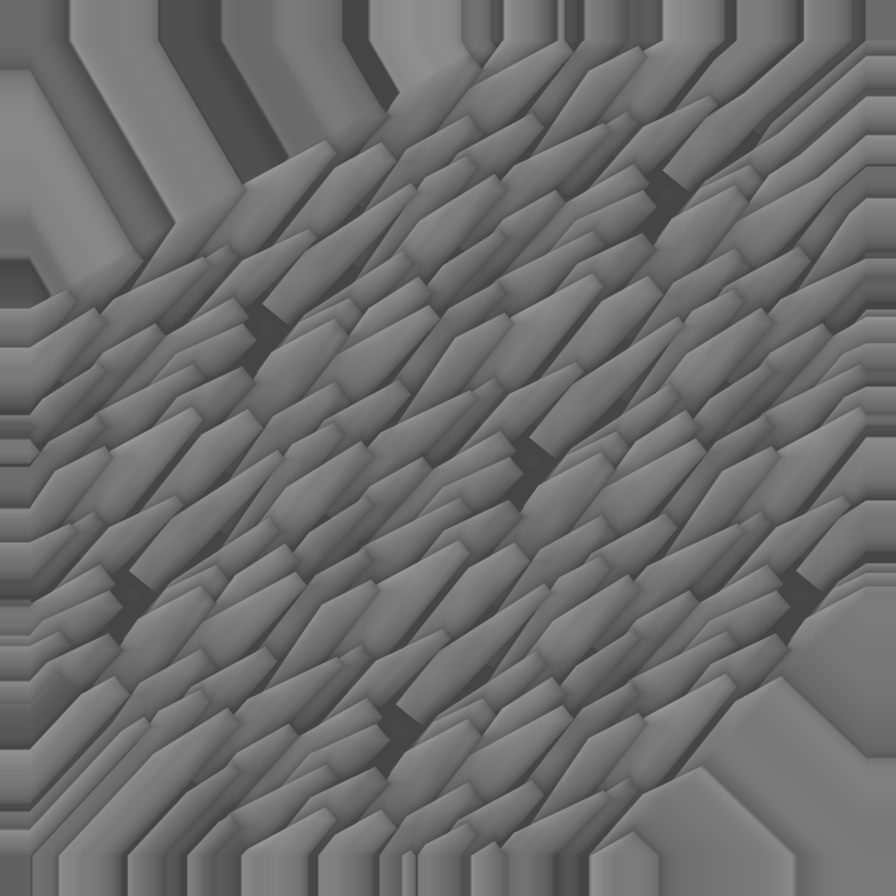
Give the GLSL for this texture, as a WebGL 2 fragment shader.

```glsl
#version 300 es
precision highp float;
// Overlapping slanted grey stone shards in a turned repeat, smeared into streaks at the border.
uniform vec2 u_resolution;
out vec4 fragColor;

const vec2 TILE_X = vec2(0.8944, -0.4472);  // axes of the turned repeat
const vec2 TILE_Y = vec2(0.4472, 0.8944);
const float TILE_SIZE = 0.333;
const vec2 SHARDS = vec2(6.0, 4.0);         // shards per repeat
const float JITTER = 0.95;
const float SHARD_ANGLE = 0.91;             // long sides, radians
const float FACET_ANGLE = 0.50;             // upper facet, radians
const float SHARD_LENGTH = 0.21;
const vec2 TIP_NORMAL = vec2(0.77, 0.64);
const float BODY_TONE = 0.465;
const float GAP_TONE = 0.34;
const float RIM_WIDTH = 0.0035;
const float SHADOW_WIDTH = 0.006;
const vec2 CORE_HALF = vec2(0.467, 0.455);  // area that is not smeared

vec4 hash42(vec2 p) {
  vec4 h = fract(p.xyxy * vec4(0.1031, 0.1030, 0.0973, 0.1099));
  h += dot(h, h.wzxy + 33.33);
  return fract((h.xxyz + h.yzzw) * h.zywx);
}

float valueNoise(vec2 p) {
  vec2 i = floor(p);
  vec2 f = fract(p);
  f = f * f * (3.0 - 2.0 * f);
  float low = mix(hash42(i).x, hash42(i + vec2(1, 0)).x, f.x);
  float high = mix(hash42(i + vec2(0, 1)).x, hash42(i + vec2(1, 1)).x, f.x);
  return mix(low, high, f.y);
}

// Pushes a point back onto the line dot(p, normal) = limit.
vec2 clampToSide(vec2 p, vec2 normal, float limit) {
  vec2 n = normalize(normal);
  return p - n * max(dot(p, n) - limit, 0.0);
}

// Holds the plane inside an uneven octagon, which makes the border streaks.
vec2 smearBorder(vec2 p) {
  p = clamp(p, -CORE_HALF, CORE_HALF);
  p = clampToSide(p, vec2(-0.50, 0.86), 0.37);
  p = clampToSide(p, vec2(0.72, -0.69), 0.45);
  p = clampToSide(p, vec2(0.75, 0.66), 0.51);
  return clampToSide(p, vec2(-0.68, -0.73), 0.48);
}

// Lays one shard, hanging from its tip at q = 0, over the tone below it.
float layShard(float below, vec2 q, vec2 id, float edge) {
  vec4 shape = hash42(id + 17.0);
  vec4 look = hash42(id + 51.0);
  float angle = SHARD_ANGLE + 0.14 * (shape.x - 0.5);
  float facet = FACET_ANGLE + 0.18 * (shape.y - 0.5);
  float leftWidth = mix(0.022, 0.048, shape.z);
  float rightWidth = mix(0.012, 0.029, shape.w);
  vec2 along = vec2(cos(angle), sin(angle));
  vec2 across = vec2(along.y, -along.x);
  float taper = angle - 0.06;

  // Distances to the sides, positive inside.
  float left = leftWidth + dot(q, across);
  float top = dot(q, vec2(sin(facet), -cos(facet)));
  float tip = -dot(q, TIP_NORMAL);
  float right = rightWidth - dot(q, vec2(sin(taper), -cos(taper)));
  float tail = SHARD_LENGTH + dot(q, along);
  float lit = min(left, top);
  float dim = min(tip, right);
  float inside = min(min(lit, dim), tail);

  // Contact shadow on whatever lies underneath.
  float outside = max(-inside, 0.0);
  below *= 1.0 - 0.17 * exp(-outside / SHADOW_WIDTH)
               - 0.06 * exp(-outside / (3.0 * SHADOW_WIDTH));

  // Bevelled, slightly domed face with faint grain along its length.
  vec2 face = vec2(dot(q, across), dot(q, along));
  float tone = BODY_TONE + 0.055 * (look.x - 0.5);
  tone -= 0.9 * face.x;
  tone += 0.25 * (face.y + 0.08);
  tone += 0.06 * exp(-max(lit, 0.0) / RIM_WIDTH);
  tone += 0.04 * exp(-max(lit, 0.0) / (5.0 * RIM_WIDTH));
  tone -= 0.11 * exp(-max(dim, 0.0) / (2.4 * RIM_WIDTH));
  tone += 0.028 * (valueNoise(face * vec2(130.0, 9.0) + id * 7.0) - 0.5);
  tone += 0.035 * (valueNoise(face * vec2(55.0, 32.0) + id * 13.0) - 0.5);
  return mix(below, tone, smoothstep(-edge, edge, inside));
}

void main() {
  float side = min(u_resolution.x, u_resolution.y);
  vec2 p = smearBorder((gl_FragCoord.xy - 0.5 * u_resolution) / side);
  float edge = max(0.0012, 0.7 / side);
  vec2 cellSize = TILE_SIZE / SHARDS;
  vec2 grid = vec2(dot(p, TILE_X), dot(p, TILE_Y));
  vec2 home = floor(grid / cellSize);

  // Upper rows first, so that lower shards cover the tails above them.
  float tone = GAP_TONE;
  for (int row = 3; row >= -1; row--) {
    for (int column = -2; column <= 2; column++) {
      vec2 cell = home + vec2(column, row);
      vec2 id = mod(cell, SHARDS);
      vec2 offset = 0.5 + JITTER * (hash42(id + 3.0).xy - 0.5);
      vec2 local = grid - (cell + offset) * cellSize;
      tone = layShard(tone, local.x * TILE_X + local.y * TILE_Y, id, edge);
    }
  }
  fragColor = vec4(vec3(clamp(tone, 0.27, 0.63)), 1.0);
}
```
